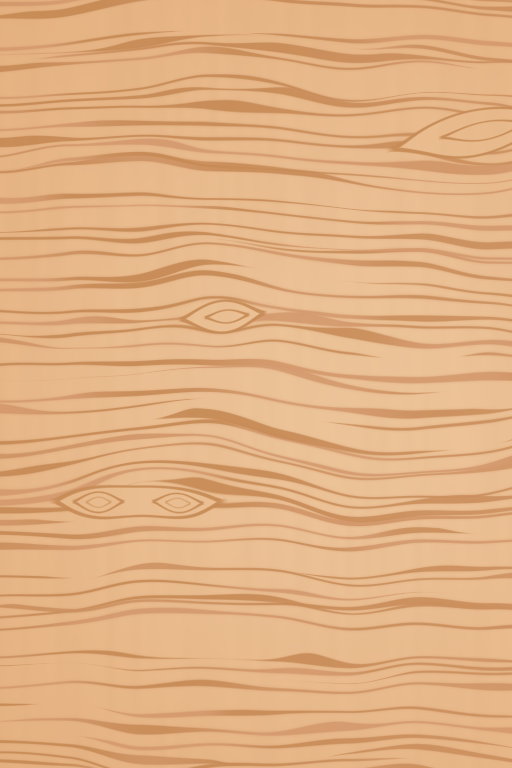
Reproduce this texture procedurally as a WebGL 1 fragment shader.

```glsl
precision highp float;
// Draws pale, flat-shaded wood with wavy horizontal grain and pointed knots.

uniform vec2 u_resolution;

#define ROWS 29
#define KNOTS 3
#define WARP 0.042
#define WANDER 0.013
#define THIN 0.0027
#define SWELL 0.0115
#define PALE vec3(0.922, 0.762, 0.592)
#define TAN vec3(0.890, 0.675, 0.480)
#define BROWN vec3(0.775, 0.540, 0.330)
#define ROSE vec3(0.835, 0.605, 0.435)

float hash(vec2 p) {
  return fract(sin(dot(p, vec2(127.1, 311.7))) * 43758.5453);
}

float noise(vec2 p) {
  vec2 i = floor(p), f = fract(p);
  f = f * f * (3.0 - 2.0 * f);
  return mix(mix(hash(i), hash(i + vec2(1.0, 0.0)), f.x),
             mix(hash(i + vec2(0.0, 1.0)), hash(i + 1.0), f.x), f.y);
}

// Coverage of a band whose signed distance is d (negative inside)
float cover(float d, float soft) {
  return 1.0 - smoothstep(-soft, soft, d);
}

// Knot k: centre in xy, half length in z, half height in w
vec4 knotShape(float k) {
  float len = 0.055 + 0.055 * abs(k - 1.0);
  return vec4(0.18 + 0.11 * k * k, 0.347 + 0.24 * k, len, 0.010 + 0.19 * len);
}

// Half height of a lens with drawn-out tips, t runs from -1 to 1
float lens(float t) {
  return pow(max(1.0 - t * t, 0.0), 1.4);
}

// Outline of a lens that thickens towards its tips
float ring(vec2 d, vec2 size, float width, float soft) {
  float t = d.x / size.x;
  float edge = abs(abs(d.y) - size.y * lens(t));
  float w = width * (0.7 + 0.8 * t * t);
  return cover(edge - w, soft) * (1.0 - smoothstep(0.95, 1.08, abs(t)));
}

void main() {
  vec2 p = gl_FragCoord.xy / u_resolution.y;
  float soft = max(0.9 / u_resolution.y, 0.0011);

  // Board: light pool right of the middle, faint upright fibres
  vec2 glow = (p - vec2(0.46, 0.48)) / vec2(0.48, 0.50);
  vec3 color = mix(TAN, PALE, exp(-0.85 * dot(glow, glow)));
  color += 0.012 * (noise(p * vec2(90.0, 7.0)) - 0.5);

  // Bend the grain, then part it around the knots
  float s = p.y + WARP * (noise(p * vec2(4.0, 5.0) + 3.0) - 0.5)
                + 0.4 * WARP * (noise(p * vec2(11.0, 9.0) + 8.0) - 0.5);
  float inside = 0.0;
  float knotInk = 0.0;
  for (int i = 0; i < KNOTS; i++) {
    float k = float(i);
    vec4 knot = knotShape(k);
    vec2 d = p - knot.xy;
    d.y -= 0.09 * k * d.x + 0.006 * (noise(p * 16.0 + k) - 0.5);
    float t = d.x / knot.z;
    float twin = 1.0 - step(0.5, k);
    float waist = mix(1.0, 0.62 + 1.1 * t * t, twin);
    vec2 outer = vec2(knot.z, knot.w * waist);
    float fall = exp(-t * t - d.y * d.y / (knot.w * knot.w * 3.0));
    s -= 0.62 * d.y * fall;
    inside = max(inside, cover(abs(d.y) - outer.y * lens(t), 0.002)
                         * step(abs(t), 1.0));
    knotInk = max(knotInk, ring(d, outer, 0.0021, soft));
    // Inner rings: one eye, or two side by side in the twin knot
    vec2 e = vec2(mix(d.x - 0.1 * knot.z, abs(d.x) - 0.47 * knot.z, twin), d.y);
    vec2 eye = vec2(mix(0.52, 0.30, twin) * knot.z, 0.40 * knot.w);
    knotInk = max(knotInk, ring(e, eye, 0.0014, soft));
    knotInk = max(knotInk, 0.6 * ring(e, eye * 0.5, 0.0010, soft) * twin);
  }

  // Grain: each row is a pair of strokes with a flat foot and a swelling back
  float open = 1.0 - inside;
  for (int i = 0; i < ROWS; i++) {
    float row = float(i);
    float base = (row + 0.55 * hash(vec2(row, 5.0))) / float(ROWS - 2) - 0.03;
    for (int j = 0; j < 2; j++) {
      float id = row * 2.0 + float(j) + 20.0;
      float gap = float(j) * (0.010 + 0.009 * hash(vec2(id, 2.0)));
      float foot = base + gap
                 + WANDER * (noise(vec2(p.x * 6.0 + hash(vec2(id)), id)) - 0.5);
      float n = noise(vec2(p.x * 8.0 + 9.0 * hash(vec2(id, 3.0)), id + 90.0));
      float life = noise(vec2(p.x * 4.5 + 7.0 * hash(vec2(id, 4.0)), id + 170.0));
      float alive = smoothstep(0.10, 0.36, life);
      float thick = (THIN + SWELL * n * n * n) * alive;
      float h = s - foot;
      float ink = cover(abs(h - 0.5 * thick) - 0.5 * thick, soft);
      ink *= smoothstep(0.0, 0.25, alive) * open;
      float shade = cover(abs(h - 0.5 * thick) - 0.5 * thick - 0.001, 0.0035);
      color = mix(color, ROSE, 0.28 * shade * alive * open);
      float tint = smoothstep(0.42, 0.75, noise(vec2(p.x * 5.0, id + 250.0)));
      vec3 stroke = mix(BROWN, ROSE, tint);
      stroke = mix(stroke, ROSE, 0.35 * smoothstep(0.2, 0.65, p.x));
      color = mix(color, stroke, 0.92 * ink);
    }
  }

  color = mix(color, BROWN, 0.9 * knotInk);
  gl_FragColor = vec4(color, 1.0);
}
```
